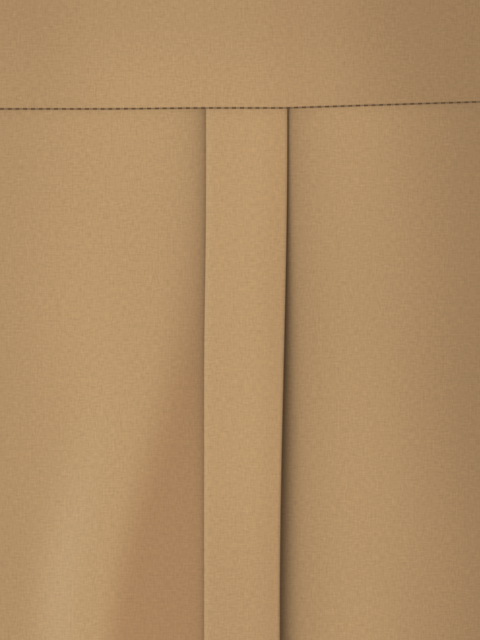
Give the GLSL for this texture, as a WebGL 2 fragment shader.

```glsl
#version 300 es
precision highp float;
// Tan woven cloth: a yoke seam above a raised box pleat with soft side folds.
// Broad shading is summed from smooth ramps and gaussians, the pleat is a band
// between two curved edges, and stretched gradient noise gives the weave.

#define CLOTH vec3(0.725, 0.588, 0.422)
#define SHADE vec3(0.585, 0.465, 0.335)
#define WARM vec3(0.640, 0.485, 0.340)
#define SHEEN vec3(0.755, 0.635, 0.475)
#define DARK vec3(0.230, 0.170, 0.115)
#define STITCH vec3(0.330, 0.255, 0.190)
#define WEAVE_SCALE 150.0
#define WEAVE_DEPTH 0.050
#define STITCH_COUNT 62.0

uniform vec2 u_resolution;
out vec4 fragColor;

vec2 hashGradient(vec2 cell) {
    vec3 h = fract(cell.xyx * vec3(0.1031, 0.1030, 0.0973));
    h += dot(h, h.yzx + 33.33);
    return 2.0 * fract((h.xx + h.yz) * h.zy) - 1.0;
}

float gradientNoise(vec2 p) {
    vec2 i = floor(p), f = p - i;
    vec2 u = f * f * f * (f * (f * 6.0 - 15.0) + 10.0);
    float a = dot(hashGradient(i), f);
    float b = dot(hashGradient(i + vec2(1, 0)), f - vec2(1, 0));
    float c = dot(hashGradient(i + vec2(0, 1)), f - vec2(0, 1));
    float d = dot(hashGradient(i + vec2(1, 1)), f - vec2(1, 1));
    return mix(mix(a, b, u.x), mix(c, d, u.x), u.y);
}

float bump(float offset, float width) {
    return exp(-offset * offset / (width * width));
}

// Depth below the top edge at which the seam runs
float seamDepth(float x) {
    return 0.1702 - 0.0015 * smoothstep(0.2, 0.45, x) - 0.0235 * max(x - 0.59, 0.0);
}

float pleatLeft(float depth) {
    return 0.429 - 0.004 * smoothstep(0.3, 0.6, depth);
}

float pleatRight(float depth) {
    return 0.599 - 0.016 * smoothstep(0.20, 0.95, depth);
}

vec3 yokeColor(float x, float depth) {
    vec3 col = mix(CLOTH, SHADE, 0.25 * (1.0 - smoothstep(0.0, 0.30, x)));
    col = mix(col, SHADE, 0.78 * smoothstep(0.48, 1.0, x));
    col = mix(col, SHADE, 0.20 * (1.0 - smoothstep(0.0, 0.15, depth)));
    return mix(col, WARM, 0.12 * bump(x - 0.60, 0.06));
}

vec3 leftPanel(float x, float depth, float fall) {
    vec3 col = mix(CLOTH, SHADE, 0.22 * bump(x, 0.10));
    // Warm hollow right of a fold that slants away from the pleat
    float fold = 0.385 - 0.16 * smoothstep(0.40, 1.05, depth);
    float softness = mix(0.08, 0.035, fall);
    float hollow = smoothstep(-softness, softness, x - fold);
    col = mix(col, WARM, 0.68 * hollow * smoothstep(0.22, 0.62, depth));
    // Pale sheen on the crest of the fold
    float crest = 0.120 + 0.10 * (1.0 - smoothstep(0.50, 1.0, depth));
    col = mix(col, SHEEN, 0.65 * bump(x - crest, 0.055) * smoothstep(0.50, 0.90, depth));
    // Shadow gathered against the pleat
    float gap = max(pleatLeft(depth) - x, 0.0);
    float fade = 1.0 - 0.65 * smoothstep(0.35, 0.85, depth);
    col = mix(col, SHADE * 0.88, 0.62 * exp(-gap / 0.025) * fade);
    return mix(col, DARK, 0.28 * exp(-gap / 0.004));
}

vec3 rightPanel(float x, float depth, float fall) {
    vec3 col = mix(CLOTH, SHADE, 0.80 * smoothstep(0.70, 1.06, x));
    col = mix(col, SHADE, 0.15 * (1.0 - fall));
    float gap = max(x - pleatRight(depth), 0.0);
    float core = mix(0.0035, 0.019, smoothstep(0.0, 0.75, fall));
    col = mix(col, SHADE * 0.92, 0.65 * exp(-gap / mix(0.025, 0.060, fall)));
    return mix(col, DARK, mix(0.95, 0.72, fall) * exp(-pow(gap / core, 1.4)));
}

vec3 pleatColor(float x, float depth) {
    float left = pleatLeft(depth), right = pleatRight(depth);
    float across = (x - left) / (right - left);
    vec3 col = mix(CLOTH * 1.01, WARM, 0.22 * smoothstep(0.55, 1.0, across));
    col = mix(col, SHADE, 0.14 * smoothstep(0.65, 1.0, depth));
    col = mix(col, SHEEN, 0.35 * bump(across - 0.03, 0.035));
    return mix(col, DARK, 0.20 * bump(across - 1.0, 0.025));
}

void main() {
    vec2 uv = gl_FragCoord.xy / u_resolution;
    vec2 pixel = 1.0 / u_resolution;
    float x = uv.x, depth = 1.0 - uv.y;
    float seam = seamDepth(x);
    float fall = clamp((depth - 0.17) / 0.83, 0.0, 1.0);

    // Panels, then the raised pleat, then the yoke
    float left = pleatLeft(depth), right = pleatRight(depth);
    vec3 col = mix(leftPanel(x, depth, fall), rightPanel(x, depth, fall), step(0.51, x));
    float pleat = smoothstep(-pixel.x, pixel.x, x - left) * smoothstep(-pixel.x, pixel.x, right - x);
    col = mix(col, pleatColor(x, depth), pleat);
    float below = smoothstep(-pixel.y, pixel.y, depth - seam);
    col = mix(yokeColor(x, depth), col, below);

    // Stitched seam with a soft lip beneath it
    float dash = 0.55 + 0.45 * smoothstep(-0.4, 0.4, sin(6.2832 * STITCH_COUNT * x));
    float line = bump(depth - seam, 0.0011 + 0.3 * pixel.y);
    col = mix(col, STITCH, 0.85 * dash * line);
    col *= 1.0 - 0.05 * below * exp(-max(depth - seam, 0.0) / 0.008);

    // Slow mottling and fine crossed threads
    vec2 cloth = vec2(x * 0.75, uv.y);
    float mottle = gradientNoise(cloth * vec2(9.0, 3.0));
    float threads = gradientNoise(cloth * WEAVE_SCALE * vec2(2.2, 0.7))
                  + gradientNoise(cloth * WEAVE_SCALE * vec2(0.7, 2.2) + 37.0);
    col *= 1.0 + 0.025 * mottle + WEAVE_DEPTH * threads;
    fragColor = vec4(col, 1.0);
}
```
